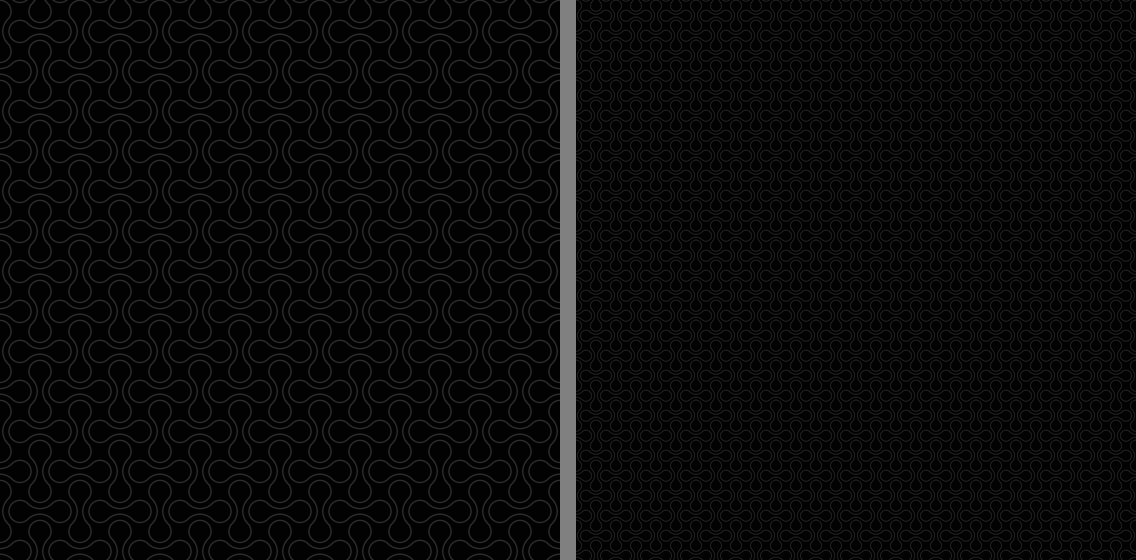
Left, the tile; right, the same tile 2 across and 2 down.
Write a WebGL 2 fragment shader that draws this pattern.

```glsl
#version 300 es
precision highp float;

uniform vec2 u_resolution;
out vec4 outColor;

const float CELLS = 14.0;                // even, so both orientations wrap
const vec2 GRID_SHIFT = vec2(0.0, 0.215);
const float LOBE_RADIUS = 0.277;         // in cells
const float LINE_HALF_WIDTH = 0.016;     // in cells
const float EDGE_SOFTNESS = 0.7;         // in pixels
const vec3 GROUND_COLOR = vec3(0.008);
const vec3 LINE_COLOR = vec3(0.19);

// Lobes sit on the edge midpoints; a neck arc meets a lobe arc on the diagonal.
const float LOBE_OFFSET = 0.5;
const float NECK_RADIUS = LOBE_OFFSET * sqrt(2.0) - LOBE_RADIUS;

// Distance to the dumbbell outlines in a cell whose own dumbbell lies along x.
float outlineDistance(vec2 p) {
    p = abs(p);
    float toOwnLobe = distance(p, vec2(LOBE_OFFSET, 0.0));
    float toNextLobe = distance(p, vec2(0.0, LOBE_OFFSET));
    float nextLobe = abs(toNextLobe - LOBE_RADIUS);

    // The central diamond holds the neck, the corners hold the outer lobe arcs.
    bool inDiamond = p.x + p.y < LOBE_OFFSET;
    float ownArc = inDiamond ? abs(toNextLobe - NECK_RADIUS)
                             : abs(toOwnLobe - LOBE_RADIUS);
    return min(ownArc, nextLobe);
}

void main() {
    vec2 grid = gl_FragCoord.xy / u_resolution * CELLS - GRID_SHIFT;
    vec2 cell = floor(grid + 0.5);
    vec2 local = grid - cell;

    // Turn every other cell by a quarter in a checkerboard.
    bool upright = mod(cell.x + cell.y, 2.0) > 0.5;
    float d = outlineDistance(upright ? local.yx : local);

    // Smooth line edge
    float soft = EDGE_SOFTNESS * CELLS / min(u_resolution.x, u_resolution.y);
    float line = 1.0 - smoothstep(LINE_HALF_WIDTH - soft, LINE_HALF_WIDTH + soft, d);

    outColor = vec4(mix(GROUND_COLOR, LINE_COLOR, line), 1.0);
}
```
